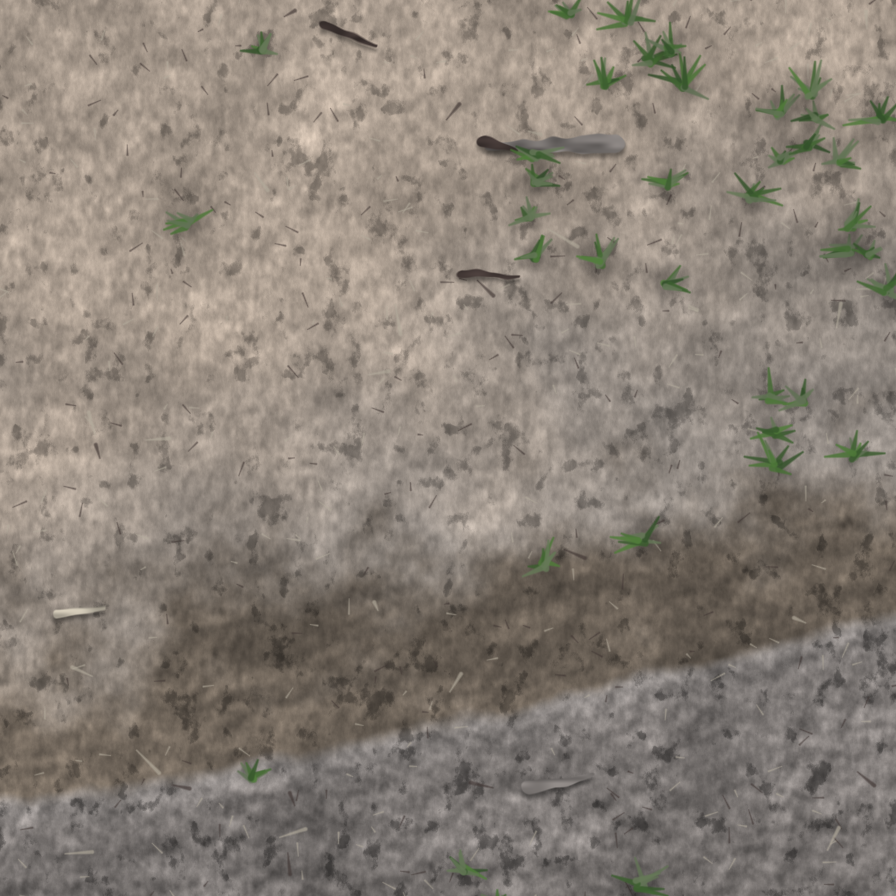
Write a Shadertoy shader that draws this texture.

```glsl
// Bare trodden soil seen from above: dry tan earth, a dark brown wheel track
// and cloddy grey ground below it. Layered value noise shades the earth;
// grass tufts, straw and twigs are tapered segments scattered on grids.

const vec3 DRY_TAN = vec3(0.640, 0.588, 0.538);
const vec3 DUST_GREY = vec3(0.560, 0.532, 0.508);
const vec3 TRACK_BROWN = vec3(0.405, 0.365, 0.322);
const vec3 CLOD_GREY = vec3(0.485, 0.465, 0.455);
const vec3 DARK_BARK = vec3(0.25, 0.21, 0.20);
const vec3 PALE_STRAW = vec3(0.70, 0.67, 0.61);
const vec3 DEEP_GREEN = vec3(0.19, 0.30, 0.16);
const vec3 LEAF_GREEN = vec3(0.32, 0.49, 0.23);
const vec3 DULL_GREEN = vec3(0.42, 0.47, 0.37);

float hash(vec2 p) {
    vec3 q = fract(p.xyx * vec3(0.1031, 0.1030, 0.0973));
    q += dot(q, q.yzx + 33.33);
    return fract((q.x + q.y) * q.z);
}

float noise(vec2 p) {
    vec2 i = floor(p), f = fract(p);
    f = f * f * (3.0 - 2.0 * f);
    return mix(mix(hash(i), hash(i + vec2(1, 0)), f.x),
               mix(hash(i + vec2(0, 1)), hash(i + vec2(1, 1)), f.x), f.y);
}

float fbm(vec2 p) {
    float sum = 0.0, amp = 0.5;
    for (int i = 0; i < 5; i++) {
        sum += amp * noise(p);
        p = mat2(1.6, 1.2, -1.2, 1.6) * p + 17.3;
        amp *= 0.5;
    }
    return sum;
}

float bump(vec2 p, vec2 centre, float radius) {
    vec2 d = (p - centre) / radius;
    return exp(-dot(d, d));
}

// Coverage of a segment from a to b that narrows towards b
float blade(vec2 p, vec2 a, vec2 b, float width, float soft) {
    vec2 ab = b - a;
    float t = clamp(dot(p - a, ab) / dot(ab, ab), 0.0, 1.0);
    float d = length(p - a - ab * t) - width * (1.0 - 0.7 * t);
    return 1.0 - smoothstep(-soft, soft, d);
}

float grassDensity(vec2 p) {
    float d = bump(p, vec2(0.71, 0.97), 0.07) + bump(p, vec2(0.80, 0.80), 0.055);
    d += bump(p, vec2(0.91, 0.88), 0.05) + bump(p, vec2(0.59, 0.75), 0.06);
    d += bump(p, vec2(0.96, 0.71), 0.055) + bump(p, vec2(0.88, 0.54), 0.045);
    d += 0.8 * bump(p, vec2(0.73, 0.68), 0.03) + bump(p, vec2(0.25, 0.13), 0.025);
    d += 0.8 * bump(p, vec2(0.49, 0.72), 0.03) + bump(p, vec2(0.53, 0.02), 0.03);
    d += 0.6 * bump(p, vec2(0.42, 0.62), 0.03) + 0.5 * bump(p, vec2(0.19, 0.76), 0.03);
    return 0.85 * d + 0.008;
}

void growGrass(inout vec3 col, vec2 p, float cells, float soft) {
    for (int n = 0; n < 9; n++) {
        vec2 cell = floor(p * cells) + vec2(n % 3 - 1, n / 3 - 1);
        vec2 root = (cell + 0.2 + 0.6 * vec2(hash(cell + 3.1), hash(cell + 8.7))) / cells;
        if (hash(cell + 41.0) > grassDensity(root)) continue;
        float size = mix(0.55, 1.1, hash(cell + 5.5)) / cells;
        col *= 1.0 - 0.28 * bump(p, root, 0.5 * size);
        for (int k = 0; k < 8; k++) {
            vec2 seed = cell + 13.7 * float(k + 1);
            float angle = mix(-0.5, 3.6, hash(seed));
            float reach = size * mix(0.4, 1.0, hash(seed + 2.0));
            vec2 base = root + 0.25 * size * (vec2(hash(seed + 4.0), hash(seed + 6.0)) - 0.5);
            vec2 tip = base + reach * vec2(cos(angle), sin(angle));
            float tone = hash(seed + 9.0);
            vec3 green = mix(DEEP_GREEN, LEAF_GREEN, tone);
            green = mix(green, DULL_GREEN, 0.8 * step(0.6, hash(seed + 11.0)));
            col = mix(col, green, 0.85 * blade(p, base, tip, 0.0035, soft));
        }
    }
}

// One short straw or dark crumb in some cells of a grid
void scatterDebris(inout vec3 col, vec2 p, float cells, float share, float soft) {
    for (int n = 0; n < 9; n++) {
        vec2 cell = floor(p * cells) + vec2(n % 3 - 1, n / 3 - 1);
        if (hash(cell + cells) > share) continue;
        vec2 a = (cell + vec2(hash(cell + 1.7), hash(cell + 6.3))) / cells;
        float angle = 6.2832 * hash(cell + 9.1);
        vec2 b = a + mix(0.2, 0.8, hash(cell + 4.9)) / cells * vec2(cos(angle), sin(angle));
        vec3 tint = mix(DARK_BARK, PALE_STRAW, step(0.5, hash(cell + 12.0)));
        col = mix(col, tint, 0.65 * blade(p, a, b, 0.045 / cells, soft));
    }
}

void layTwig(inout vec3 col, vec2 p, vec2 a, vec2 b, float width, vec3 tint, float soft) {
    vec2 q = p + 0.005 * (vec2(noise(p * 60.0), noise(p * 60.0 + 9.0)) - 0.5);
    col *= 1.0 - 0.35 * blade(q + vec2(0, 0.005), a, b, width, 3.0 * soft);
    vec3 bark = tint * (0.75 + 0.5 * noise(p * vec2(45, 160)));
    col = mix(col, bark, blade(q, a, b, width, soft));
}

vec3 soil(vec2 p) {
    float broad = fbm(p * 5.0), patches = fbm(p * 14.0 + 4.0);
    float edge = 0.10 + 0.14 * p.x + 0.075 * p.x * p.x + 0.03 * (patches - 0.5);
    float rise = p.y - edge;
    float below = 1.0 - smoothstep(-0.01, 0.012, rise);

    // Ground tones and the track with its long ruts
    vec3 col = mix(DUST_GREY, DRY_TAN, smoothstep(0.35, 0.9, p.y - 0.35 * p.x + 0.5 * broad));
    float track = (1.0 - below) * (1.0 - smoothstep(0.06, 0.27, rise + 0.3 * (patches - 0.5)));
    float ruts = noise(vec2(p.x * 5.0, rise * 95.0));
    col = mix(col, TRACK_BROWN * (0.9 + 0.2 * ruts), 0.9 * track);
    col = mix(col, CLOD_GREY, below);
    col += 0.05 * below * smoothstep(-0.05, 0.0, rise);
    col *= 1.0 + 0.32 * (broad - 0.48) + 0.36 * (patches - 0.48);

    // Lit relief of clods, then fine upright grain
    float rough = mix(0.35, 0.85, max(below, 0.5 * track));
    vec2 q = p * 42.0;
    col *= 1.0 + rough * (fbm(q) - fbm(q + vec2(-0.15, 0.35)));
    col *= 1.0 + 0.38 * (fbm(p * vec2(150, 85)) - 0.48);
    float pits = smoothstep(0.60, 0.76, fbm(p * vec2(60, 50) + 31.0));
    return col * (1.0 - 0.38 * pits * (0.5 + 0.5 * rough));
}

void mainImage(out vec4 fragColor, in vec2 fragCoord) {
    vec2 p = fragCoord / iResolution.xy;
    float soft = max(0.0014, 0.8 / iResolution.y);
    vec3 col = soil(p);
    scatterDebris(col, p, 48.0, 0.16, soft);
    scatterDebris(col, p, 21.0, 0.07, soft);
    layTwig(col, p, vec2(0.685, 0.840), vec2(0.545, 0.835), 0.012, CLOD_GREY, soft);
    layTwig(col, p, vec2(0.540, 0.842), vec2(0.575, 0.830), 0.007, DARK_BARK, soft);
    layTwig(col, p, vec2(0.515, 0.695), vec2(0.580, 0.692), 0.005, DARK_BARK, soft);
    layTwig(col, p, vec2(0.360, 0.972), vec2(0.418, 0.950), 0.005, DARK_BARK, soft);
    layTwig(col, p, vec2(0.065, 0.315), vec2(0.118, 0.322), 0.005, PALE_STRAW, soft);
    layTwig(col, p, vec2(0.590, 0.120), vec2(0.660, 0.135), 0.008, CLOD_GREY, soft);
    growGrass(col, p, 26.0, soft);
    fragColor = vec4(col, 1.0);
}
```
